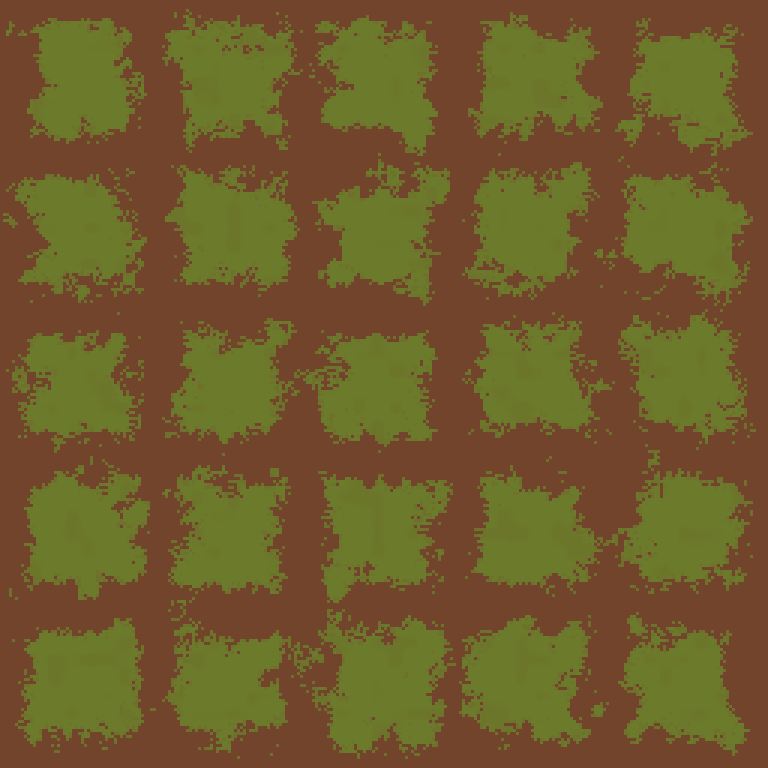
Write a Shadertoy shader that draws this pattern.

```glsl
// Five by five grid of ragged grass patches on brown soil, drawn in coarse square texels.
#define TEXELS 256.0               // texels across the canvas
#define REPEATS 5.0                // patches across and down
#define PITCH 50.0                 // patch spacing, in texels
#define FIRST vec2(27.3, 28.4)     // centre of the lower left patch, in texels
#define HALF_SIDE 17.4             // half the side of a patch, in texels
#define CORNER 4.0                 // corner radius, in texels
#define RAGGED 1.0                 // strength of the edge wear
#define SOIL vec3(0.443, 0.267, 0.170)
#define GRASS vec3(0.420, 0.480, 0.170)
#define DRY_GRASS vec3(0.430, 0.440, 0.170)

float hash(vec2 p) {
    return fract(sin(dot(p, vec2(127.1, 311.7))) * 43758.5453);
}

// Smooth value noise from 0 to 1
float noise(vec2 p) {
    vec2 i = floor(p);
    vec2 f = fract(p);
    f = f * f * (3.0 - 2.0 * f);
    float low = mix(hash(i), hash(i + vec2(1.0, 0.0)), f.x);
    float high = mix(hash(i + vec2(0.0, 1.0)), hash(i + 1.0), f.x);
    return mix(low, high, f.y);
}

float roundedBox(vec2 p, float halfSide, float radius) {
    vec2 q = abs(p) - halfSide + radius;
    return length(max(q, 0.0)) + min(max(q.x, q.y), 0.0) - radius;
}

// Edge displacement in texels: broad lobes, clumps and single-texel grain
float edgeWear(vec2 texel) {
    float lobes = 11.0 * (noise(texel / 9.0 + 13.7) - 0.5);
    float clumps = 8.0 * (noise(texel / 4.0 + 41.3) - 0.5);
    float tufts = 5.0 * (noise(texel / 2.0 + 87.9) - 0.5);
    float grain = 5.0 * (hash(texel + 171.0) - 0.5);
    return RAGGED * (lobes + clumps + tufts + grain);
}

// Flat colour of one texel
vec3 texelColor(vec2 texel) {
    vec2 p = texel + 0.5 - FIRST;
    vec2 cell = clamp(floor(p / PITCH + 0.5), 0.0, REPEATS - 1.0);
    float depth = edgeWear(texel) - roundedBox(p - cell * PITCH, HALF_SIDE, CORNER);

    // Dry fringe and faint dry mottling
    float fringe = 1.0 - smoothstep(0.6, 2.0, depth);
    float mottle = 0.4 * smoothstep(0.62, 0.85, noise(texel / 6.0 + 203.1));
    vec3 grass = mix(GRASS, DRY_GRASS, max(fringe, mottle));
    return mix(SOIL, grass, step(0.0, depth));
}

void mainImage(out vec4 fragColor, in vec2 fragCoord) {
    vec2 q = fragCoord / iResolution.xy * TEXELS - 0.5;
    vec2 base = floor(q);

    // Blend neighbouring texels over one screen pixel
    vec2 blur = min(TEXELS / iResolution.xy, 1.0);
    vec2 blend = clamp((fract(q) - 0.5) / blur + 0.5, 0.0, 1.0);

    vec3 below = mix(texelColor(base), texelColor(base + vec2(1.0, 0.0)), blend.x);
    vec3 above = mix(texelColor(base + vec2(0.0, 1.0)), texelColor(base + 1.0), blend.x);
    fragColor = vec4(mix(below, above, blend.y), 1.0);
}
```
